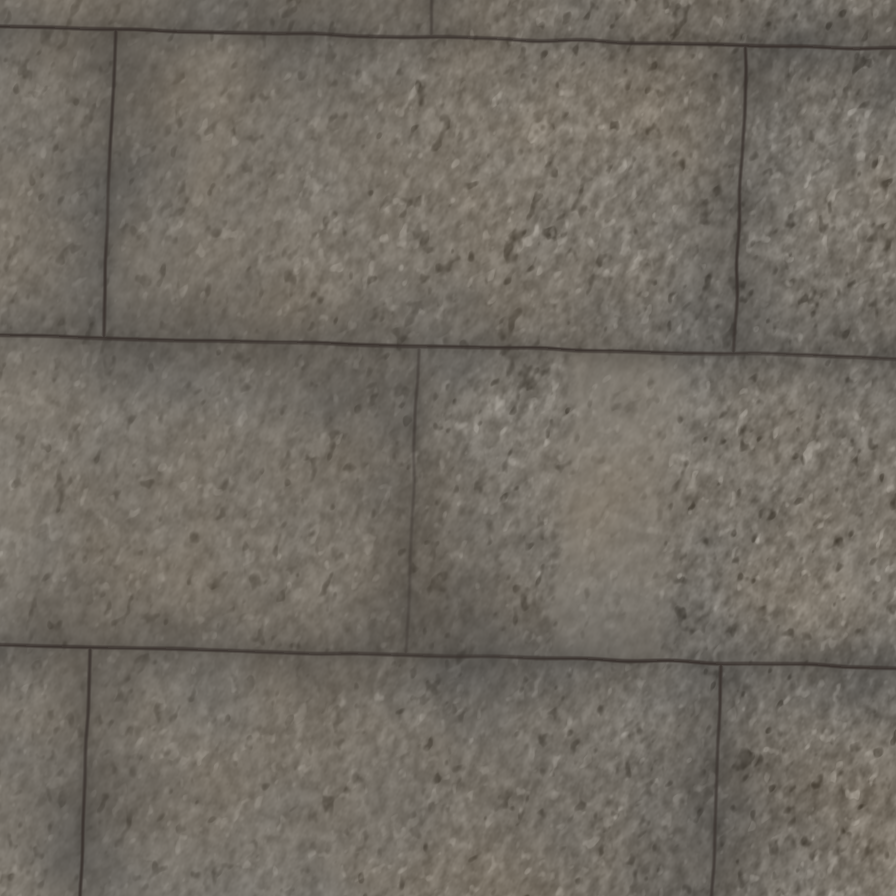
Reproduce this texture procedurally as a Shadertoy shader.

```glsl
const vec2 BLOCK = vec2(0.705, 0.345);
const vec2 ORIGIN = vec2(0.130, 0.0295);
const vec3 SHADOW = vec3(0.355, 0.340, 0.318);
const vec3 STONE = vec3(0.468, 0.445, 0.410);
const vec3 JOINT = vec3(0.225, 0.195, 0.180);

float hash(vec2 p) {
    vec3 q = fract(vec3(p.xyx) * 0.1031);
    q += dot(q, q.yzx + 33.33);
    return fract((q.x + q.y) * q.z);
}

float noise(vec2 p) {
    vec2 i = floor(p), f = fract(p);
    f = f * f * (3.0 - 2.0 * f);
    return mix(mix(hash(i), hash(i + vec2(1, 0)), f.x),
               mix(hash(i + vec2(0, 1)), hash(i + vec2(1, 1)), f.x), f.y);
}

float fbm(vec2 p, int octaves) {
    float sum = 0.0, total = 0.0, amp = 0.5;
    for (int i = 0; i < octaves; i++) {
        sum += amp * noise(p);
        total += amp;
        amp *= 0.55;
        p = mat2(0.8, 0.6, -0.6, 0.8) * p * 2.03 + 17.3;
    }
    return sum / total;
}

// Soft line centred on distance zero
float line(float d, float halfWidth, float blur) {
    return 1.0 - smoothstep(halfWidth - blur, halfWidth + blur, abs(d));
}

// Leaning worn strip with an irregular border, limited to one course
float strip(vec2 p, float course, float row, float left, float right, float lean) {
    float x = p.x + lean * (p.y - ORIGIN.y - row * BLOCK.y);
    x += 0.025 * (fbm(p * 28.0, 2) - 0.5);
    float inside = smoothstep(left - 0.008, left + 0.008, x)
                 * (1.0 - smoothstep(right - 0.02, right + 0.02, x));
    return inside * (1.0 - step(0.5, abs(course - row)));
}

// Fine slanted grain: signed around zero
float grain(vec2 p, float scale) {
    vec2 q = vec2(p.x + 0.35 * p.y, p.y * 0.72 - 0.15 * p.x);
    return fbm(q * scale, 2) - 0.5;
}

void mainImage(out vec4 fragColor, in vec2 fragCoord) {
    vec2 p = fragCoord / iResolution.xy;
    p.y = 1.0 - p.y;
    float pixel = 1.0 / iResolution.y;

    // Slightly skewed running bond
    vec2 wobble = 0.003 * (vec2(noise(p.yx * 24.0), noise(p * 20.0 + 9.0)) - 0.5);
    vec2 q = p + vec2(0.04 * p.y, -0.025 * p.x) - ORIGIN + wobble;
    float course = floor(q.y / BLOCK.y);
    float odd = mod(course, 2.0);
    q.x -= 0.5 * odd * BLOCK.x;
    vec2 id = vec2(floor(q.x / BLOCK.x), course);
    vec2 local = q - id * BLOCK;
    vec2 edge = min(local, BLOCK - local);

    // Broad stains and darkened block borders
    float cloud = fbm(p * vec2(6.0, 7.0) + 4.7, 4) - 0.5;
    vec2 lit = smoothstep(vec2(-0.035), vec2(0.12, 0.095), edge + 0.10 * cloud);
    float tone = mix(0.22, 1.0, lit.x * lit.y) + 0.55 * cloud;
    tone += 0.14 * (hash(id + 5.0) - 0.5);

    // Worn strips
    float smoothStrip = strip(p, course, 1.0, 0.645, 0.765, 0.08);
    float wear = smoothStrip
               + strip(p, course, 1.0, -0.20, 0.075, 0.17)
               + 0.7 * strip(p, course, 0.0, 0.215, 0.30, 0.30);
    tone += 0.26 * wear;
    vec3 color = mix(SHADOW, STONE, clamp(tone, 0.0, 1.35));

    // Mineral speckle, coarser contrast toward the right
    float rough = mix(0.75, 1.25, smoothstep(0.1, 0.95, p.x + 0.5 * cloud));
    rough *= (1.0 - 0.5 * smoothStrip) * mix(0.6, 1.0, lit.x * lit.y);
    float speckle = 0.14 * grain(p, 105.0) + 0.09 * grain(p + 3.1, 190.0);
    float pits = smoothstep(0.17, 0.38, grain(p + 7.7, 85.0));
    float flecks = smoothstep(0.17, 0.38, grain(p + 1.9, 95.0));
    color += rough * (speckle - 0.10 * pits + 0.08 * flecks);

    // Warm and cool drift
    color += vec3(0.010, 0.0, -0.012) * (fbm(p * 9.0 + 31.0, 3) - 0.45) * 2.0;

    // Joints with soft grime and uneven strength
    float blur = max(0.0016, pixel);
    float fade = 0.65 + 0.5 * noise(p * 13.0 + 2.0);
    float across = line(edge.y, 0.0020, blur) * mix(0.75, 0.95, 1.0 - odd);
    float down = line(edge.x, 0.0017, blur) * mix(0.85, 0.45, odd);
    float joint = clamp(max(across, down) * fade, 0.0, 0.95);
    float grime = exp(-min(edge.x, edge.y) / 0.009);
    color *= 1.0 - 0.09 * grime;
    color = mix(color, JOINT, joint);

    fragColor = vec4(clamp(color, 0.0, 1.0), 1.0);
}
```
